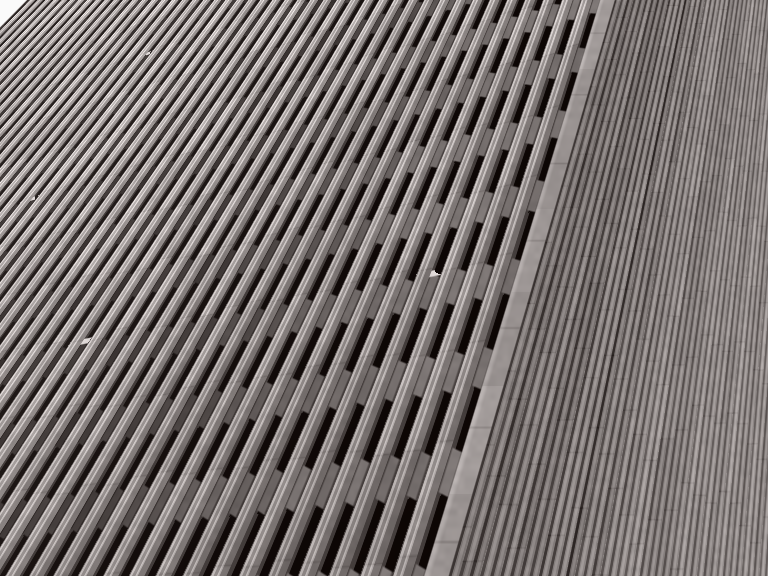
A WebGL 1 fragment shader for this pattern:

```glsl
precision highp float;
// A tall ribbed facade seen from below, turned at a pale corner strip.
// Two vanishing points give fin and floor coordinates; periodic stripes
// of those draw fins, windows, joints and the fine ribs of the far face.

uniform vec2 u_resolution;

const vec2 UP_VANISH = vec2(1.493, 2.476);     // where all fins meet
const vec2 SIDE_VANISH = vec2(-3.174, -0.240); // where all floors meet
const float FLOOR_HORIZON = 2.899;
const float CORNER_SLOPE = -0.297;
const float MID_DEPTH = 1.976;
const float FLOOR_STEP = 0.0265;
const float FIN_PITCH = 0.047;
const float FIN_REACH = 3.5;
const float RIB_PITCH = 0.0155;
const float RIB_REACH = 1.6;
const float SKY_EDGE = 1.35;

float hash(vec2 p) {
  return fract(sin(dot(p, vec2(127.1, 311.7))) * 43758.5453);
}

float noise(vec2 p) {
  vec2 i = floor(p);
  vec2 f = fract(p);
  f = f * f * (3.0 - 2.0 * f);
  return mix(mix(hash(i), hash(i + vec2(1.0, 0.0)), f.x),
             mix(hash(i + vec2(0.0, 1.0)), hash(i + 1.0), f.x), f.y);
}

// Soft stripe that repeats once per unit.
float stripe(float x, float center, float width, float blur) {
  float dist = abs(fract(x - center + 0.5) - 0.5);
  return 1.0 - smoothstep(0.5 * width - blur, 0.5 * width + blur, dist);
}

// Warm grey of the cladding.
vec3 stone(float tone) {
  return clamp(vec3(tone + 0.014, tone - 0.012, tone - 0.018), 0.0, 1.0);
}

// Even spacing foreshortened with distance, and its rate of change.
float recede(float x, float pitch, float reach) {
  return x / (pitch * (1.0 - x / reach));
}
float recedeRate(float x, float pitch, float reach) {
  float shrink = 1.0 - x / reach;
  return 1.0 / (pitch * shrink * shrink);
}

// Storey count, from the depth at which a floor meets the corner.
float storey(float depth) {
  return (0.5217 - 1.0 / depth) / FLOOR_STEP;
}
float cornerDepth(vec2 p) {
  float t = (p.y - SIDE_VANISH.y) / (p.x - SIDE_VANISH.x);
  return (3.139 - 4.794 * t) / (1.0 - 0.297 * t);
}

// Fins in front of windows and spandrels.
vec3 finFace(vec2 p, float away, float level, float pixel) {
  float u = recede(away, FIN_PITCH, FIN_REACH) - 0.33;
  float blur = 0.6 * pixel * recedeRate(away, FIN_PITCH, FIN_REACH);
  float levelBlur = 8.0 * pixel;
  float far = smoothstep(0.1, 1.05, away);
  float hidden = smoothstep(0.15, 0.65, away); // fins cover the spandrels
  float gap = mix(0.43, 0.33, far);
  float across = fract(u);
  vec2 cell = vec2(floor(u), floor(level));

  // Recess: black glass with a brown reveal, between grey spandrels.
  float glass = stripe(level + 0.15 * across, 0.32, 0.60, levelBlur);
  float spandrel = mix(0.46, 0.23, hidden) + 0.06 * (hash(cell) - 0.5);
  float rim = min(across, gap - across) / gap;
  spandrel *= 0.55 + 0.45 * smoothstep(0.0, 0.22, rim);
  float reveal = smoothstep(-blur, blur, across - gap * mix(0.60, 0.75, hash(cell + 2.0)));
  float pane = mix(mix(0.035, 0.13, far), 0.25, reveal);
  float recess = mix(spandrel, pane, glass);

  // Pale scraps, mostly along one floor.
  float chance = cell.y == 3.0 ? 0.12 : 0.006;
  float scrap = stripe(level, 0.56, 0.08, levelBlur) * step(hash(cell + 7.3), chance);
  recess = mix(recess, 0.85, scrap * step(0.4, noise(p * 140.0)));

  // Fin: shaded right facet, lit left facet, thin bright ridges.
  float ridge = mix(gap, 1.0, 0.50);
  float lit = smoothstep(ridge - blur, ridge + blur, across);
  float jointLevel = level - 0.45 - 0.12 * hash(vec2(cell.x, 4.0));
  float panel = floor(jointLevel);
  float fin = mix(0.47, 0.56, lit) + 0.12 * far;
  fin += 0.22 * stripe(u, ridge, 0.09, blur);
  fin += 0.20 * stripe(u, 0.92, 0.09, blur);
  fin -= 0.26 * stripe(u, 0.99, 0.05, blur);
  fin += 0.06 * (hash(vec2(cell.x, panel)) - 0.5);
  fin -= 0.05 * stripe(jointLevel, 0.0, 0.02, levelBlur);
  fin *= 0.92 + 0.15 * p.y;

  float open = stripe(u, 0.5 * gap, gap, blur);
  return stone(mix(fin, recess, open));
}

// Fine ribs with staggered panel joints.
vec3 ribFace(float away, float level, float pixel) {
  float v = recede(away, RIB_PITCH, RIB_REACH);
  float blur = 0.6 * pixel * recedeRate(away, RIB_PITCH, RIB_REACH);
  float rib = floor(v);
  float run = level * 1.4 + 5.0 * hash(vec2(floor(v / 2.0), 3.0));
  float near = 1.0 - smoothstep(0.05, 0.42, away);
  float tone = mix(0.56, 0.46, near);
  tone += 0.10 * (hash(vec2(rib, 1.0)) - 0.5);
  tone += 0.04 * (hash(vec2(rib, floor(run))) - 0.5);
  tone += 0.08 * stripe(v, 0.68, 0.30, blur);
  tone -= (0.18 + 0.14 * near * hash(vec2(rib, 9.0))) * stripe(v, 0.22, 0.32, blur);
  tone -= 0.05 * stripe(run, 0.0, 0.02, 8.0 * pixel);
  return stone(tone);
}

void main() {
  vec2 p = gl_FragCoord.xy / u_resolution.y;
  float depth = UP_VANISH.y - p.y;
  float slope = (p.x - UP_VANISH.x) / depth;
  float away = (CORNER_SLOPE - slope) * MID_DEPTH; // positive left of corner
  float pixel = MID_DEPTH / (depth * u_resolution.y);
  float rise = storey(FLOOR_HORIZON - p.y);

  vec3 left = finFace(p, max(away, 0.0), storey(cornerDepth(p)), pixel);
  vec3 right = ribFace(max(-away, 0.0), rise, pixel);
  vec3 color = mix(right, left, smoothstep(-pixel, pixel, away));

  // Corner strip with its own joints and a bright left edge.
  float strip = 1.0 - smoothstep(0.017 - pixel, 0.017 + pixel, abs(away));
  float stripTone = 0.60 + 0.05 * (hash(vec2(floor(rise), 5.0)) - 0.5);
  stripTone += 0.09 * smoothstep(0.006, 0.014, away);
  stripTone -= 0.08 * stripe(rise, 0.4, 0.02, 8.0 * pixel);
  color = mix(color, stone(stripTone), strip);

  // Surface grain, then open sky past the last fin.
  color *= 0.96 + 0.08 * noise(p * 90.0);
  color = mix(color, vec3(0.98), smoothstep(SKY_EDGE - pixel, SKY_EDGE + pixel, away));
  gl_FragColor = vec4(color, 1.0);
}
```
